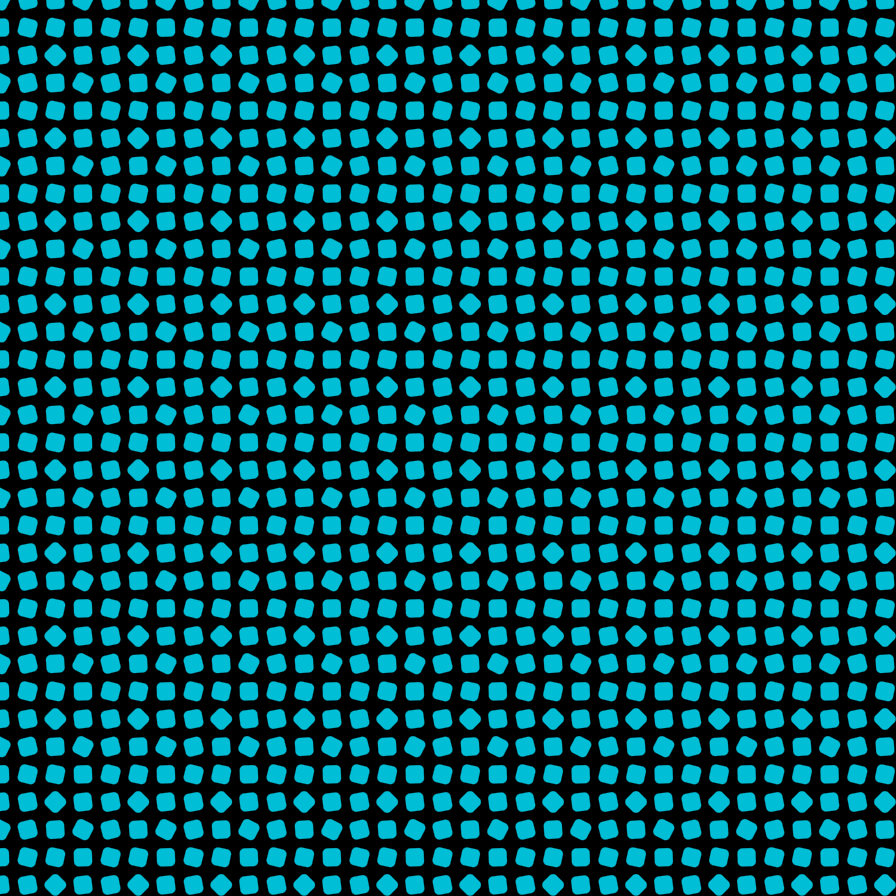
Reproduce this pattern procedurally as a WebGL 1 fragment shader.

```glsl
precision highp float;

// A grid of cyan rounded squares on black, each tilted by its own angle.
// The angles repeat in blocks of three by three; every tile is a rounded-box
// distance function evaluated in its own rotated cell.

uniform vec2 u_resolution;

const float TILES_ACROSS  = 32.4;  // 10.8 blocks of three tiles
const float TILE_SIDE     = 0.66;  // in units of the tile pitch
const float CORNER_RADIUS = 0.18;
const float EDGE_PIXELS   = 1.2;
const vec3  TILE_COLOR    = vec3(0.0, 0.745, 0.84);
const vec3  GROUND_COLOR  = vec3(0.0);

// Counterclockwise tilt in degrees, one row of a block per vector, top first
const vec3 TILT_TOP    = vec3(-27.0, 14.0, 4.0);
const vec3 TILT_MIDDLE = vec3(2.0, -14.0, -12.0);
const vec3 TILT_BOTTOM = vec3(7.0, 11.0, 45.0);

// Unit vector along the axis numbered 0, 1 or 2
vec3 axisOf(float index) {
    return vec3(equal(vec3(0.0, 1.0, 2.0), vec3(index)));
}

float tileTilt(vec2 cell) {
    vec2 place = floor(mod(cell + 0.5, 3.0));
    mat3 tilts = mat3(TILT_TOP, TILT_MIDDLE, TILT_BOTTOM);
    return radians(dot(axisOf(place.x), tilts * axisOf(place.y)));
}

vec2 rotateBack(vec2 p, float angle) {
    float c = cos(angle);
    float s = sin(angle);
    return vec2(c * p.x + s * p.y, c * p.y - s * p.x);
}

float roundedSquare(vec2 p, float side, float radius) {
    vec2 d = abs(p) - 0.5 * side + radius;
    return length(max(d, 0.0)) + min(max(d.x, d.y), 0.0) - radius;
}

void main() {
    // Tile centres sit on whole numbers, counted from the top left corner
    float pixel = TILES_ACROSS / u_resolution.y;
    vec2 grid = vec2(gl_FragCoord.x, u_resolution.y - gl_FragCoord.y) * pixel;
    vec2 cell = floor(grid + 0.5);
    vec2 local = (grid - cell) * vec2(1.0, -1.0);

    // Tilted tile with a smooth edge
    vec2 p = rotateBack(local, tileTilt(cell));
    float dist = roundedSquare(p, TILE_SIDE, CORNER_RADIUS);
    float coverage = clamp(0.5 - dist / (EDGE_PIXELS * pixel), 0.0, 1.0);

    gl_FragColor = vec4(mix(GROUND_COLOR, TILE_COLOR, coverage), 1.0);
}
```
